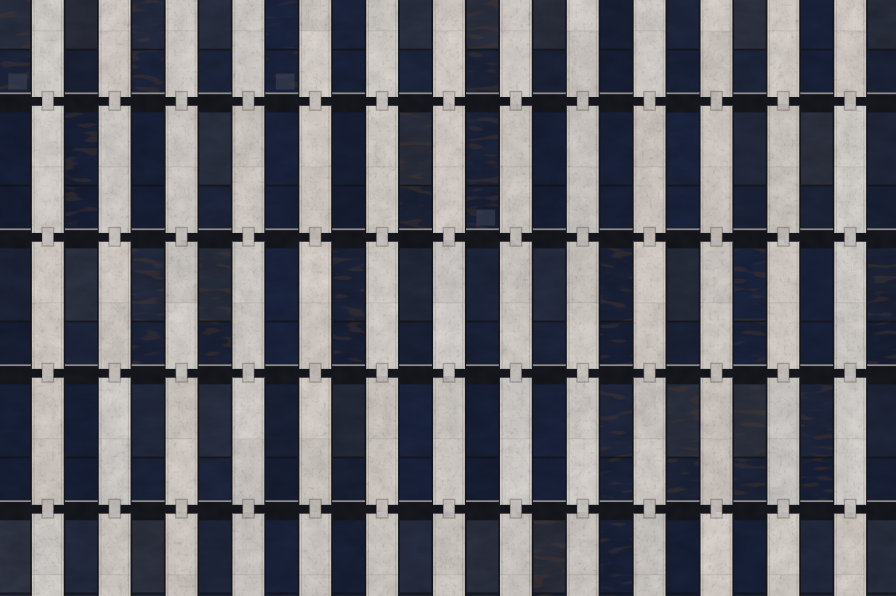
Write a Shadertoy shader that draws this pattern.

```glsl
// Office facade: pale stone piers alternate with tall dark windows, and dark
// spandrel bands cut the piers down to narrow necks at every floor.
// Box distances shape one bay; hashes and gradient noise vary each repeat.

const vec2 BAYS = vec2(13.4, 8.93);      // canvas size, in bay widths
const vec2 ORIGIN = vec2(0.715, 1.256);  // first pier axis and band axis
const float FLOOR_H = 2.037;             // floor height, in bay widths
const float PIER_HALF = 0.238;
const float TRANSOM_Y = 0.82;

const vec3 STONE = vec3(0.785, 0.772, 0.758);
const vec3 NAVY = vec3(0.088, 0.118, 0.205);
const vec3 SLATE = vec3(0.155, 0.170, 0.218);
const vec3 METAL = vec3(0.082, 0.086, 0.110);
const vec3 LAMP = vec3(0.32, 0.22, 0.17);

float hash(vec2 p) {
    vec3 q = fract(vec3(p.xyx) * 0.1031);
    q += dot(q, q.yzx + 33.33);
    return fract((q.x + q.y) * q.z);
}

vec2 gradient(vec2 cell) {
    float angle = 6.2832 * hash(cell + 71.0);
    return vec2(cos(angle), sin(angle));
}

float gradientNoise(vec2 p) {
    vec2 i = floor(p), f = fract(p);
    vec2 w = f * f * f * (f * (f * 6.0 - 15.0) + 10.0);
    vec2 e = vec2(1.0, 0.0);
    float low = mix(dot(gradient(i), f), dot(gradient(i + e), f - e), w.x);
    float high = mix(dot(gradient(i + e.yx), f - e.yx),
                     dot(gradient(i + 1.0), f - 1.0), w.x);
    return mix(low, high, w.y);
}

float fbm(vec2 p) {
    float sum = 0.0, amp = 0.5;
    for (int k = 0; k < 4; k++) {
        sum += amp * gradientNoise(p);
        p = p * 2.03 + 17.3;
        amp *= 0.55;
    }
    return sum;
}

float sdBox(vec2 p, vec2 halfSize) {
    vec2 d = abs(p) - halfSize;
    return length(max(d, 0.0)) + min(max(d.x, d.y), 0.0);
}

// Antialiased coverage of a distance; px is one pixel in bay widths.
float cover(float d, float px) {
    return clamp(0.5 - d / px, 0.0, 1.0);
}

// Glass with blinds, dim lamps and a transom; p.y is height above the band axis.
vec3 windowColor(vec2 p, vec2 id, float px) {
    float tone = hash(id + 3.0);
    float upper = cover(TRANSOM_Y - p.y, px);
    float blind = smoothstep(0.4, 1.0, tone) * mix(0.25, 1.0, upper);
    vec3 col = mix(NAVY, SLATE, blind);
    col *= 0.92 + 0.18 * hash(id + 9.0) + 0.04 * upper;
    col *= 1.0 + 0.25 * fbm(p * vec2(2.0, 4.0) + id * 13.7);

    // Ceiling lamps seen as faint warm streaks
    float lit = step(0.72, hash(id + 21.0));
    float streak = smoothstep(0.1, 0.35, gradientNoise(vec2(p.x * 3.0, p.y * 11.0) + id * 7.3));
    col = mix(col, LAMP, 0.35 * lit * streak);

    // Occasional pale object behind the lower pane
    float rare = step(0.94, hash(id + 37.0));
    col = mix(col, SLATE * 1.5, 0.6 * rare * cover(sdBox(p - vec2(0.05, 0.34), vec2(0.14, 0.12)), px));
    return mix(col, METAL * 0.8, 0.75 * cover(abs(p.y - TRANSOM_Y) - 0.014, px));
}

// Mottled stone with veins, joints and edge grooves.
vec3 stoneColor(vec2 q, vec2 p, vec2 id, float px) {
    float halfPanel = step(1.1, p.y);
    float tone = hash(id * 2.0 + vec2(5.0, halfPanel));
    float cloud = fbm(q * 3.5 + tone * 19.0);
    float vein = 1.0 - smoothstep(0.0, 0.05, abs(fbm(q * vec2(5.0, 3.5) + tone * 40.0)));
    float pits = smoothstep(0.2, 0.5, gradientNoise(q * 17.0));
    vec3 col = STONE * (0.97 + 0.06 * tone + 0.13 * cloud - 0.035 * vein - 0.05 * pits);
    col *= mix(vec3(1.0), vec3(1.015, 0.99, 0.975), hash(id + 51.0));
    col *= 1.0 - 0.07 * cover(abs(p.y - 1.1) - 0.008, px);
    return col * (1.0 - 0.12 * cover(abs(abs(p.x) - 0.205) - 0.008, px));
}

void mainImage(out vec4 fragColor, in vec2 fragCoord) {
    vec2 q = fragCoord / iResolution.xy * BAYS;
    float px = BAYS.y / iResolution.y;
    vec2 grid = (q - ORIGIN) / vec2(1.0, FLOOR_H);
    vec2 id = floor(grid);
    float rise = fract(grid.y) * FLOOR_H;                 // above the band below
    float bandY = (grid.y - round(grid.y)) * FLOOR_H;     // signed, nearest band
    vec2 win = vec2(fract(grid.x) - 0.5, rise);
    vec2 pier = vec2(grid.x - round(grid.x), rise);

    // Metal band and frame, glass, then the bright sill
    vec3 col = METAL * (1.0 + 0.2 * gradientNoise(q * 6.0));
    float glass = sdBox(win - vec2(0.0, 1.045), vec2(0.236, 0.870));
    col = mix(col, windowColor(win, id, px), cover(glass, px));
    float sill = sdBox(vec2(win.x, bandY - 0.165), vec2(0.245, 0.013));
    col = mix(col, STONE * 0.82, 0.85 * cover(sill, px));

    // Pier, notched beside a narrow neck at each band
    float slot = abs(bandY - 0.044) - 0.066;
    float neck = sdBox(vec2(pier.x, bandY - 0.052), vec2(0.087, 0.140));
    float body = min(max(abs(pier.x) - PIER_HALF, -slot), neck);
    vec3 stone = stoneColor(q, pier, vec2(round(grid.x), id.y), px);
    stone *= 1.0 - 0.22 * cover(abs(neck) - 0.010, px);
    stone *= 1.0 - 0.05 * cover(neck, px);
    col = mix(col, stone, cover(body, px));

    fragColor = vec4(col, 1.0);
}
```
